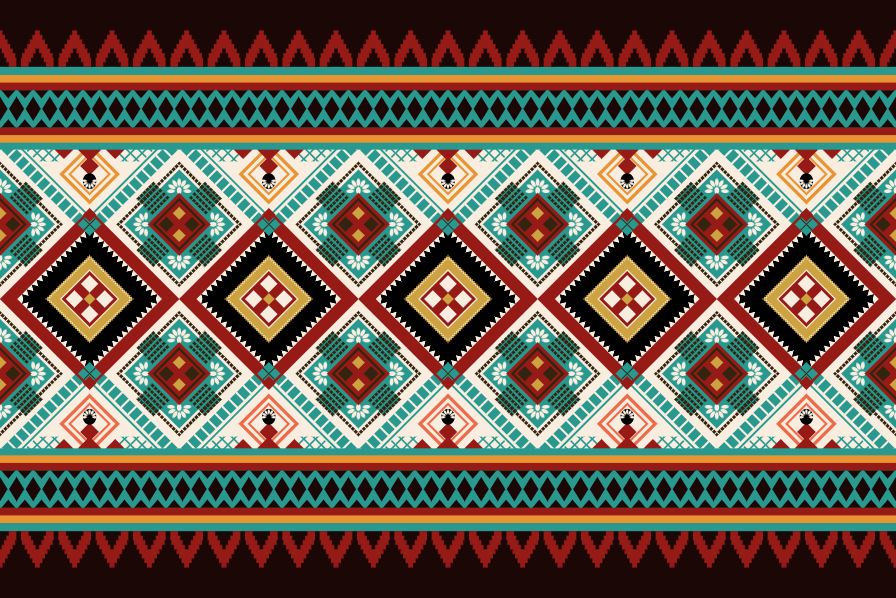
Reproduce this pattern procedurally as a WebGL 2 fragment shader.

```glsl
#version 300 es
precision highp float;
// Woven geometric border: five repeats of stepped diamonds between striped bands.
// The plane is folded into one mirrored repeat, then signed distances are painted
// in layers from back to front. The canvas is 768 design units wide.

uniform vec2 u_resolution;
out vec4 outColor;

const float WIDTH = 768.0;
const float REPEAT = WIDTH / 5.0;
const float TOOTH_PITCH = WIDTH / 24.0;
const float BEAD_PITCH = WIDTH / 54.0;
const float FIELD_EDGE = 128.0;   // half height of the central field
const float RED_OUTER = 77.0;
const float RED_INNER = 62.0;
const float SAW_PITCH = 8.27;
const vec3 DARK = vec3(0.105, 0.03, 0.025);
const vec3 BLACK = vec3(0.005);
const vec3 RED = vec3(0.59, 0.105, 0.085);
const vec3 TEAL = vec3(0.16, 0.60, 0.56);
const vec3 CREAM = vec3(0.975, 0.93, 0.88);
const vec3 ORANGE = vec3(0.91, 0.58, 0.20);
const vec3 CORAL = vec3(0.92, 0.42, 0.29);
const vec3 GOLD = vec3(0.80, 0.64, 0.25);
const vec3 OLIVE = vec3(0.20, 0.14, 0.06);

float pixel;
vec3 color = CREAM;

// Cover the current color where the distance is negative.
void paint(vec3 c, float d) {
  color = mix(color, c, clamp(0.5 - d / pixel, 0.0, 1.0));
}

// Distance to the nearest multiple of the period.
float fold(float x, float period) {
  return abs(mod(x + 0.5 * period, period) - 0.5 * period);
}

float rhomb(vec2 p, float r) {
  return (abs(p.x) + abs(p.y) - r) * 0.7071;
}

// Seven petals spread about the +x axis.
float fan(vec2 p) {
  float a = clamp(round(atan(p.y, p.x) / 0.55), -3.0, 3.0) * 0.55;
  vec2 q = vec2(cos(a) * p.x + sin(a) * p.y, cos(a) * p.y - sin(a) * p.x);
  return (length((q - vec2(7.0, 0.0)) / vec2(3.2, 1.6)) - 1.0) * 1.6;
}

// Triangles along the outer field edge: dashes, outlined diamonds, flower.
void paintCorner(vec2 p, vec3 accent) {
  float rise = p.y - p.x, run = p.x + p.y;
  float lattice = min(fold(run, 10.0), fold(rise, 10.0)) * 0.7071 - 0.7;
  paint(TEAL, max(lattice, max(118.0 - p.y, 24.0 - p.x)));
  paint(CREAM, (rise - 73.0) * 0.7071);
  paint(TEAL, abs(rise - 70.5) * 0.7071 - 0.8);
  paint(TEAL, max(abs(rise - 59.0) * 0.7071 - 4.8, 0.9 - fold(run, 12.0) * 0.7071));
  paint(RED, rhomb(p - vec2(22.0, FIELD_EDGE), 8.0));
  vec2 q = p - vec2(0.0, 107.0);
  paint(CREAM, rhomb(q, 27.0));
  paint(accent, abs(rhomb(q, 24.0)) - 1.4);
  paint(accent, abs(rhomb(q, 17.0)) - 0.9);
  paint(RED, rhomb(p - vec2(0.0, FIELD_EDGE), 10.0));
  paint(RED, rhomb(p - vec2(0.0, 114.0), 8.0));
  vec2 f = p - vec2(0.0, 101.0);
  paint(BLACK, length(f / vec2(0.85, 1.0)) - 6.8);
  paint(CREAM, fan(vec2(-f.y, f.x) * 1.6) / 1.6);
}

// Teal diamond with ladder bars, four fans and a red core.
void paintTealDiamond(vec2 o) {
  float e = o.x + o.y, s = o.x - o.y;
  float gaps = 0.4 - fold(s, 5.0) * 0.7071;
  paint(CREAM, rhomb(o, 64.0));
  paint(TEAL, max(e - 58.0, abs(s) - 14.0) * 0.7071);
  paint(OLIVE, max(abs(e - 52.0) * 0.7071 - 1.3, gaps));
  paint(TEAL, rhomb(o, 47.0));
  for (int i = 0; i < 5; i++) {
    float bar = max(abs(e - 33.0 - 6.0 * float(i)) * 0.7071 - 1.2, (abs(s) - 15.0) * 0.7071);
    paint(OLIVE, max(bar, gaps));
  }
  vec2 q = vec2(max(o.x, o.y) - 29.0, min(o.x, o.y));
  paint(CREAM, fan(q));
  paint(CREAM, length(q / vec2(1.5, 1.0)) - 2.0);
  paint(RED, rhomb(o, 27.0));
  paint(OLIVE, abs(rhomb(o, 21.5)) - 1.0);
  paint(OLIVE, rhomb(o - vec2(11.0, 0.0), 6.5));
  paint(GOLD, rhomb(o - vec2(0.0, 9.5), 5.5));
}

// Red frame, saw-toothed black diamond, gold center.
void paintBlackDiamond(vec2 p) {
  float e = p.x + p.y, s = p.x - p.y;
  paint(RED, rhomb(p, RED_OUTER));
  paint(CREAM, rhomb(p, RED_INNER));
  paint(BLACK, (e - RED_INNER + 7.0 - 1.7 * fold(s, SAW_PITCH)) * 0.5);
  paint(GOLD, (e - 37.0 - 0.8 * fold(s, 3.0)) * 0.6);
  paint(CREAM, max(abs(e - 35.5) * 0.7071 - 0.5, fold(s, 3.0) - 0.7));
  paint(CREAM, rhomb(p, 25.5));
  paint(RED, rhomb(p, 24.0));
  paint(CREAM, rhomb(vec2(max(p.x, p.y) - 13.0, min(p.x, p.y)), 7.5));
  paint(GOLD, rhomb(p, 5.0));
  // Woven joint above and below the frame
  vec2 j = p - vec2(0.0, 64.0);
  paint(TEAL, rhomb(j, 10.0));
  paint(OLIVE, max(abs(abs(j.x) - abs(j.y)) * 0.7071 - 0.4, rhomb(j, 10.0)));
  paint(RED, rhomb(p - vec2(0.0, 72.0), 6.0));
}

// Stripes, beaded band and stepped teeth, stacked outward.
void paintBorder(float x, float y) {
  paint(TEAL, FIELD_EDGE - y);
  paint(ORANGE, 134.0 - y);
  paint(RED, 140.5 - y);
  paint(TEAL, 147.0 - y);
  float b = abs(y - 163.0);
  float bead = (fold(x, BEAD_PITCH) / 6.5 + b / 10.5 - 1.0) * 5.5;
  float notch = (fold(x + 0.5 * BEAD_PITCH, BEAD_PITCH) / 6.0 + (16.0 - b) / 7.0 - 1.0) * 4.5;
  paint(DARK, max(min(bead, notch), b - 16.0));
  paint(RED, 179.0 - y);
  paint(ORANGE, 185.5 - y);
  paint(TEAL, 192.0 - y);
  paint(DARK, 199.0 - y);
  float t = fold(x, TOOTH_PITCH), h = y - 199.0, tooth = 1e3, hollow = 1e3;
  for (int i = 0; i < 8; i++) {
    float k = float(i), top = h - 3.9 * (k + 1.0);
    tooth = min(tooth, max(t - min(14.0, 17.5 - 2.2 * k), top));
    if (i < 4) hollow = min(hollow, max(t - 7.5 + 2.0 * k, top));
  }
  paint(RED, max(max(tooth, -hollow), -h));
}

void main() {
  pixel = WIDTH / u_resolution.x;
  vec2 p = (gl_FragCoord.xy - 0.5 * u_resolution) * pixel;
  vec2 cell = vec2(fold(p.x, REPEAT), abs(p.y));
  paintCorner(cell, p.y > 0.0 ? ORANGE : CORAL);
  paintTealDiamond(abs(cell - vec2(0.5 * REPEAT, 64.0)));
  paintBlackDiamond(cell);
  paintBorder(p.x, cell.y);
  outColor = vec4(color, 1.0);
}
```
